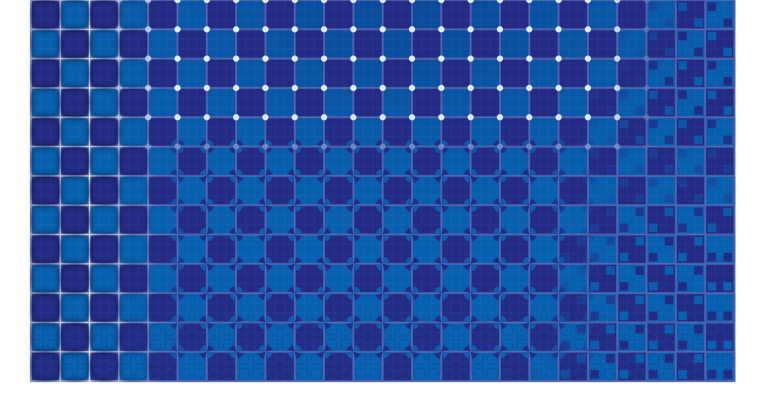
This pattern is drawn by a WebGL 2 fragment shader. Its source:

```glsl
#version 300 es
precision highp float;
// Blue checkerboard, 24 by 13, whose ornaments change from glints to dots, pinwheels, rings and squares.

uniform vec2 u_resolution;
out vec4 outColor;

// Layout, in canvas heights
const vec2 GRID_SIZE = vec2(24.0, 13.0);
const vec2 GRID_ORIGIN = vec2(0.0743, 0.0839);
const float CELL = 0.07047;

// Ornament sizes, in cells
const float LINE_HALF_WIDTH = 0.032;
const float DOT_RADIUS = 0.105;
const float PINWHEEL_RADIUS = 0.24;
const float PINWHEEL_HALF_ANGLE = 0.53;
const float SQUARE_HALF_SIZE = 0.145;
const float SQUARE_OFFSET = 0.27;

const vec3 PAPER = vec3(1.0);
const vec3 NAVY = vec3(0.14, 0.17, 0.52);
const vec3 BLUE = vec3(0.03, 0.38, 0.69);
const vec3 DEEP_BLUE = vec3(0.04, 0.27, 0.58);
const vec3 LINE_COLOR = vec3(0.39, 0.42, 0.70);
const vec3 DOT_COLOR = vec3(0.88, 0.93, 1.0);

float hash(vec2 p) {
    return fract(sin(dot(p, vec2(41.3, 289.1))) * 4375.85);
}

float boxDistance(vec2 p, float halfSize) {
    vec2 q = abs(p) - halfSize;
    return length(max(q, 0.0)) + min(max(q.x, q.y), 0.0);
}

float fill(float dist, float aa) {
    return 1.0 - smoothstep(-aa, aa, dist);
}

float fadeOut(float start, float end, float x) {
    return 1.0 - smoothstep(start, end, x);
}

// Wedges along the diagonals, cut by a disc
float pinwheel(vec2 d, float aa) {
    float angle = abs(atan(abs(d.y), abs(d.x) + 1e-5) - 0.7854);
    float r = length(d);
    float wedge = r * sin(angle - PINWHEEL_HALF_ANGLE);
    return fill(max(wedge, r - PINWHEEL_RADIUS), aa);
}

// Two small squares, on a diagonal or side by side
float cornerSquares(vec2 local, vec2 cell, float aa) {
    float slope = cell.y > 5.5 ? -1.0 : 1.0;
    vec2 a = SQUARE_OFFSET * vec2(1.0, slope);
    vec2 b = -a;
    if (cell.y < 4.5 && cell.x > 22.5) a.y = b.y;
    float d = min(boxDistance(local - a, SQUARE_HALF_SIZE),
                  boxDistance(local - b, SQUARE_HALF_SIZE));
    return fill(d, aa);
}

void main() {
    vec2 g = (gl_FragCoord.xy / u_resolution.y - GRID_ORIGIN) / CELL;
    float aa = 0.75 / (u_resolution.y * CELL);
    vec2 cell = floor(g);
    vec2 local = g - cell - 0.5;
    vec2 vertex = floor(g + 0.5);
    vec2 d = g - vertex;
    float rowFromTop = GRID_SIZE.y - vertex.y;

    // Checker colours, deeper toward the top centre
    vec2 shade = (g - vec2(13.0, 13.0)) / vec2(8.0, 4.5);
    vec3 blue = mix(BLUE, DEEP_BLUE, 0.75 * exp(-dot(shade, shade)));
    bool isNavy = mod(cell.x + cell.y, 2.0) < 0.5;
    vec3 base = isNavy ? NAVY : blue;
    vec3 other = isNavy ? blue : NAVY;
    vec3 color = base;

    // Faint weave
    vec2 weave = abs(fract(g * 3.0) - 0.5);
    color += 0.025 * fill(0.44 - max(weave.x, weave.y), aa * 3.0);

    // Rings in the lower rows
    float ring = abs(length(fract(g * 2.0) - 0.5) - 0.36) - 0.035;
    color = mix(color, other, 0.3 * fill(ring, aa * 2.0) * fadeOut(1.0, 3.5, g.y));

    // Pillow shading at the left
    float left = fadeOut(1.5, 5.5, g.x);
    float rim = pow(2.0 * max(abs(local.x), abs(local.y)), 5.0);
    color *= 1.0 - left * 0.45 * rim;

    // Grid lines
    vec2 lineDist = abs(d) - LINE_HALF_WIDTH;
    float lines = fill(min(lineDist.x, lineDist.y), aa);
    color = mix(color, LINE_COLOR, 0.75 * lines);

    // Squares at the right, fading in cell by cell
    float start = mix(16.5, 20.0, cell.y / 12.0);
    float squares = smoothstep(start, start + 3.0, cell.x + hash(cell));
    squares *= 1.0 - 0.75 * exp(-pow((cell.y - 6.5) / 1.2, 2.0));
    color = mix(color, other, squares * cornerSquares(local, cell, aa));

    // Pinwheels in the middle
    float wheels = smoothstep(4.0, 5.5, vertex.x) * fadeOut(17.0, 20.0, vertex.x)
                 * smoothstep(3.9, 5.1, rowFromTop) * step(0.5, vertex.y);
    color = mix(color, other, wheels * pinwheel(d, aa));

    // Star glints along the lines at the left
    vec2 ad = abs(d);
    float star = exp(-130.0 * ad.x * ad.y - 2.6 * (ad.x + ad.y))
               * exp(-18.0 * min(ad.x, ad.y));
    color = mix(color, PAPER, left * star * mix(0.55, 1.0, smoothstep(0.0, 2.0, g.x)));

    // Pale dots in the upper rows
    float dots = fadeOut(3.8, 5.8, rowFromTop) * mix(0.35, 1.0, smoothstep(3.0, 5.0, vertex.x))
               * step(2.5, vertex.x) * fadeOut(19.5, 21.5, vertex.x);
    color = mix(color, DOT_COLOR, dots * fill(length(d) - DOT_RADIUS, aa));

    // White margin around the grid
    vec2 outside = abs(g - 0.5 * GRID_SIZE) - 0.5 * GRID_SIZE - LINE_HALF_WIDTH;
    color = mix(PAPER, color, fill(max(outside.x, outside.y), aa));
    outColor = vec4(color, 1.0);
}
```
